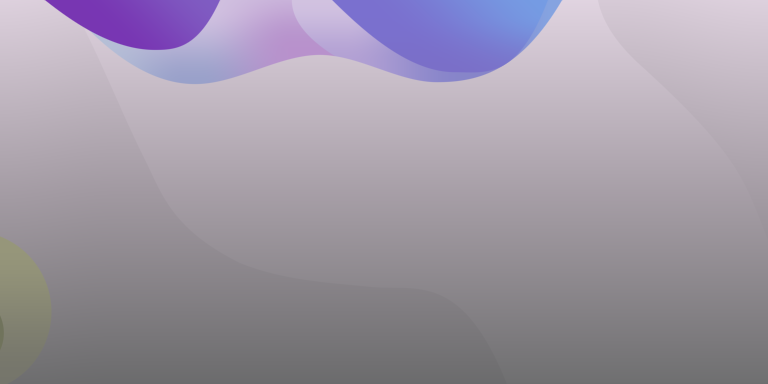
Write a WebGL 1 fragment shader that draws this background.

```glsl
precision highp float;

uniform vec2 u_resolution;

// Cubic through points a and b with end slopes m; returns value and slope.
vec2 hermite(float x, vec2 a, vec2 b, vec2 m) {
  float w = b.x - a.x;
  float t = clamp((x - a.x) / w, 0.0, 1.0);
  float rise = b.y - a.y;
  float k0 = m.x * w;
  float k1 = m.y * w;
  float c2 = 3.0 * rise - 2.0 * k0 - k1;
  float c3 = k0 + k1 - 2.0 * rise;
  float value = a.y + t * (k0 + t * (c2 + t * c3));
  float slope = (k0 + t * (2.0 * c2 + 3.0 * t * c3)) / w;
  return vec2(value, slope);
}

// Approximate signed distance to a curve, positive where v is below its value.
float under(float v, vec2 curve) {
  return (curve.x - v) / sqrt(1.0 + curve.y * curve.y);
}

float cover(float dist, float pixel) {
  return smoothstep(-0.75 * pixel, 0.75 * pixel, dist);
}

float disc(vec2 p, vec2 center, float radius) {
  return radius - length(p - center);
}

// Hanging drop: starts at the top edge, dips to its low point, returns to the top.
float drop(vec2 p, float left, vec2 low, float right, vec2 slopes) {
  vec2 curve = p.x < low.x
    ? hermite(p.x, vec2(left, 0.0), low, vec2(slopes.x, 0.0))
    : hermite(p.x, low, vec2(right, 0.0), vec2(0.0, slopes.y));
  float sides = min(p.x - left, right - p.x);
  return min(under(p.y, curve), sides);
}

// Wavy ribbon with two bellies and a raised waist.
float ribbon(vec2 p) {
  vec2 start = vec2(0.195, 0.040);
  vec2 belly = vec2(0.508, 0.219);
  vec2 waist = vec2(0.833, 0.143);
  vec2 bowl = vec2(1.138, 0.214);
  vec2 finish = vec2(1.464, 0.0);
  vec2 curve = hermite(p.x, start, belly, vec2(1.1, 0.0));
  if (p.x > belly.x) curve = hermite(p.x, belly, waist, vec2(0.0));
  if (p.x > waist.x) curve = hermite(p.x, waist, bowl, vec2(0.0));
  if (p.x > bowl.x) curve = hermite(p.x, bowl, finish, vec2(0.0, -1.7));
  return min(under(p.y, curve), min(p.x - start.x, finish.x - p.x));
}

// Shaded hill sweeping from the upper left to the bottom centre.
float hill(vec2 p) {
  vec2 bend = vec2(0.417, 0.378);
  vec2 side = p.y < bend.x
    ? hermite(p.y, vec2(0.078, 0.221), bend, vec2(0.5))
    : hermite(p.y, bend, vec2(0.685, 0.625), vec2(0.5, 2.0));
  vec2 shoulder = vec2(0.964, 0.747);
  vec2 crest = p.x < shoulder.x
    ? hermite(p.x, vec2(0.625, 0.685), shoulder, vec2(0.4, 0.1))
    : hermite(p.x, shoulder, vec2(1.320, 1.0), vec2(0.1, 2.5));
  return max(under(p.x, side), -under(p.y, crest));
}

// Shaded slope falling toward the right border.
float rightSlope(vec2 p) {
  vec2 upper = vec2(0.169, 1.667);
  vec2 lower = vec2(0.417, 1.901);
  vec2 curve = hermite(p.y, vec2(0.0, 1.557), upper, vec2(0.2, 1.1));
  if (p.y > upper.x) curve = hermite(p.y, upper, lower, vec2(1.1, 0.7));
  if (p.y > lower.x) curve = hermite(p.y, lower, vec2(0.625, 2.0), vec2(0.7, 0.4));
  return -under(p.x, curve);
}

vec3 backdrop(float depth) {
  vec3 mist = vec3(0.88, 0.83, 0.88);
  vec3 haze = vec3(0.655, 0.622, 0.655);
  vec3 slate = vec3(0.435, 0.435, 0.44);
  return depth < 0.5 ? mix(mist, haze, depth * 2.0) : mix(haze, slate, depth * 2.0 - 1.0);
}

vec3 ribbonColor(vec2 p, float pixel) {
  vec3 lilac = mix(vec3(0.82, 0.76, 0.88), vec3(0.60, 0.63, 0.79), smoothstep(0.02, 0.22, p.y));
  vec3 ice = vec3(0.71, 0.75, 0.84);
  vec3 pink = vec3(0.72, 0.57, 0.80);
  vec3 color = mix(ice, lilac, smoothstep(0.24, 0.48, p.x));
  color = mix(color, pink, smoothstep(0.52, 0.76, p.x) * smoothstep(-0.08, 0.13, p.y));
  // Pale right lobe deepening into blue
  vec3 lobe = mix(vec3(0.82, 0.76, 0.88), vec3(0.70, 0.63, 0.83), smoothstep(0.0, 0.16, p.y));
  lobe = mix(lobe, vec3(0.53, 0.52, 0.79), smoothstep(0.90, 1.20, p.x));
  lobe = mix(lobe, vec3(0.52, 0.64, 0.88), smoothstep(1.30, 1.44, p.x));
  vec2 seam = hermite(p.y, vec2(0.0, 0.760), vec2(0.146, 0.872), vec2(0.0, 1.6));
  return mix(color, lobe, cover(-under(p.x, seam), pixel));
}

void main() {
  float pixel = 1.0 / u_resolution.y;
  vec2 p = gl_FragCoord.xy * pixel;
  p.x *= 2.0 * u_resolution.y / u_resolution.x;
  p.y = 1.0 - p.y; // depth below the top edge

  // Backdrop and soft slopes
  vec3 color = backdrop(p.y);
  color *= 1.0 - cover(hill(p), pixel) * mix(0.015, 0.035, smoothstep(0.0, 0.3, p.x));
  color *= 1.0 - cover(rightSlope(p), pixel) * mix(0.045, 0.015, smoothstep(1.6, 2.0, p.x));

  // Olive discs
  vec3 olive = mix(vec3(0.59, 0.59, 0.48), vec3(0.46, 0.46, 0.42), smoothstep(0.62, 1.0, p.y));
  color = mix(color, olive, cover(disc(p, vec2(-0.077, 0.812), 0.211), pixel));
  color = mix(color, vec3(0.44, 0.45, 0.36), cover(disc(p, vec2(-0.099, 0.867), 0.109), pixel));

  // Ribbon and hanging drops
  color = mix(color, ribbonColor(p, pixel), cover(ribbon(p), pixel));
  vec3 violet = mix(vec3(0.47, 0.21, 0.70), vec3(0.50, 0.36, 0.76), smoothstep(0.2, 0.56, p.x - p.y));
  float violetDrop = drop(p, 0.117, vec2(0.404, 0.130), 0.573, vec2(0.8, -2.2));
  color = mix(color, violet, cover(violetDrop, pixel));
  vec3 blue = mix(vec3(0.48, 0.44, 0.81), vec3(0.46, 0.61, 0.89), smoothstep(0.95, 1.42, p.x - p.y));
  blue = mix(blue, vec3(0.48, 0.43, 0.77), smoothstep(0.04, 0.20, p.y) * 0.7);
  float blueDrop = drop(p, 0.865, vec2(1.185, 0.188), 1.427, vec2(1.0, -2.6));
  color = mix(color, blue, cover(blueDrop, pixel));

  gl_FragColor = vec4(color, 1.0);
}
```
